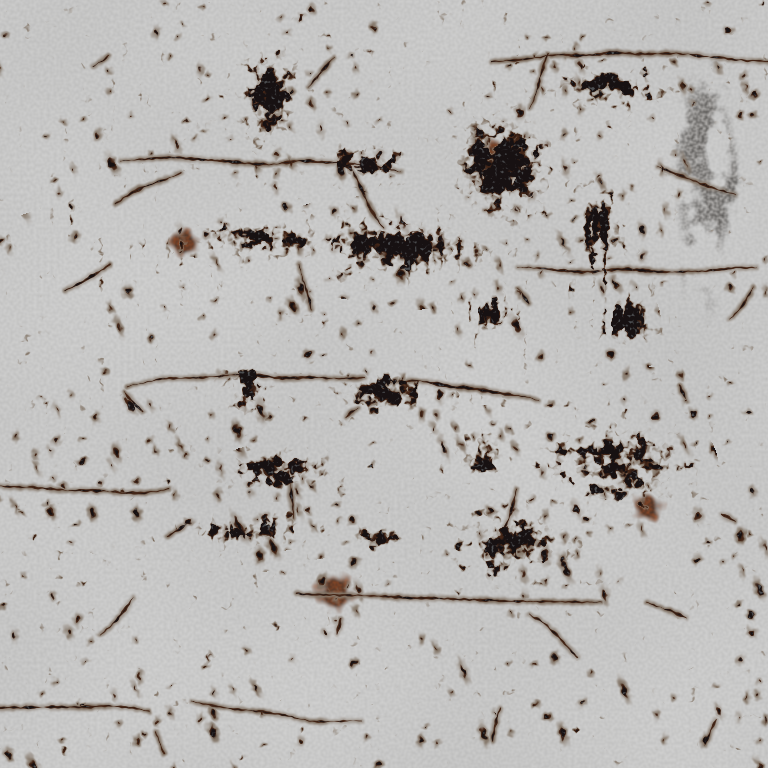
Write a WebGL 1 fragment shader that draws this texture.

```glsl
precision highp float;
// Pale painted metal with chipped patches, rusty scratches, flecks and smears.
uniform vec2 u_resolution;
const vec3 PAINT = vec3(0.778, 0.778, 0.776);
const vec3 STAIN = vec3(0.51, 0.455, 0.40);
const vec3 RUST = vec3(0.27, 0.15, 0.09);
const vec3 BRIGHT_RUST = vec3(0.44, 0.20, 0.08);
const vec3 BARE = vec3(0.09, 0.065, 0.07);
const vec3 GRIT = vec3(0.30, 0.31, 0.32);
const vec3 SMEAR = vec3(0.47, 0.46, 0.45);
const int PATCHES = 17;
const int LONG_SCRATCHES = 9;
const int SCRATCHES = 34;
const int RUST_SPOTS = 4;
const float FLECK_CELLS = 38.0;
const float SCRATCH_WIDTH = 0.0019;
const float HALO_WIDTH = 0.0075;
const float EDGE = 0.0008;

vec2 hash2(vec2 p) {
  vec2 k = vec2(dot(p, vec2(127.1, 311.7)), dot(p, vec2(269.5, 183.3)));
  return fract(sin(k) * 43758.545);
}
float cornerSlope(vec2 cell, vec2 f, vec2 corner) {
  float a = 6.2832 * hash2(cell + corner).x;
  return dot(vec2(cos(a), sin(a)), f - corner);
}
// Gradient noise, about -0.7 to 0.7
float noise(vec2 p) {
  vec2 c = floor(p), f = p - c;
  vec2 u = f * f * f * (f * (f * 6.0 - 15.0) + 10.0);
  float low = mix(cornerSlope(c, f, vec2(0.0)), cornerSlope(c, f, vec2(1.0, 0.0)), u.x);
  float high = mix(cornerSlope(c, f, vec2(0.0, 1.0)), cornerSlope(c, f, vec2(1.0)), u.x);
  return mix(low, high, u.y);
}
// Evenly spread points in the unit square
vec2 spread(float i, vec2 start) {
  return fract(start + i * vec2(0.7549, 0.5698));
}
// Damage cover: x is dense inside patches, y reaches wider around them
vec2 patchCover(vec2 p) {
  vec2 cover = vec2(0.0);
  for (int i = 0; i < PATCHES; i++) {
    float id = float(i);
    vec2 centre = mix(vec2(0.22, 0.26), vec2(0.84, 0.94), spread(id, vec2(0.15, 0.07)));
    vec2 h = hash2(vec2(id, 5.0));
    vec2 q = (p - centre) / mix(vec2(0.022, 0.016), vec2(0.085, 0.058), h * h);
    float strength = mix(0.62, 1.08, hash2(vec2(id, 9.0)).x);
    cover = max(cover, vec2(strength * exp(-dot(q, q)), exp(-0.2 * dot(q, q))));
  }
  return cover;
}
// Ragged chips, blocky in some areas and streaked downwards in others
float chipDistance(vec2 p, float cover) {
  float blocky = 0.75 * noise(p * vec2(46.0, 52.0)) + 0.55 * noise(p * 98.0 + 7.0);
  float streaky = 0.9 * noise(p * vec2(125.0, 20.0)) + 0.4 * noise(p * 80.0 + 3.0);
  float v = mix(blocky, streaky, smoothstep(0.05, 0.2, noise(p * 4.0 + 2.0)));
  v += 0.3 * noise(p * 190.0) + 1.15 * cover - 0.66;
  return -v * (v < 0.0 ? 0.022 : 0.015);
}
// Small flecks, mostly taller than wide, crowded near the patches
float fleckDistance(vec2 p, float crowd) {
  vec2 g = p * FLECK_CELLS;
  float d = 1.0;
  for (int n = 0; n < 9; n++) {
    vec2 c = floor(g) + vec2(mod(float(n), 3.0), floor(float(n) / 3.0)) - 1.0;
    vec2 h = hash2(c + 41.0), k = hash2(c + 83.0);
    if (k.x < 0.2 + 0.8 * noise(c * 0.17) + 0.4 * crowd) {
      float r = mix(0.0009, 0.0046, k.y * k.y * k.y);
      vec2 q = p - (c + h) / FLECK_CELLS;
      q.x += (h.y - 0.5) * q.y;
      d = min(d, (length(q / vec2(r, r * mix(0.7, 3.2, h.x * h.y))) - 1.0) * r);
    }
  }
  return d;
}
// Long level scratches first, then short ones in all directions
float scratchDistance(vec2 p) {
  float d = 1.0;
  for (int i = 0; i < SCRATCHES; i++) {
    float id = float(i);
    vec2 h = hash2(vec2(id, 17.0)), k = hash2(vec2(id, 29.0));
    bool isLong = i < LONG_SCRATCHES;
    float reach = isLong ? mix(0.08, 0.22, h.x) : mix(0.010, 0.060, h.x * h.x);
    float angle = isLong ? 0.3 * (h.y - 0.5) : 1.57 + 2.4 * (h.y - 0.5);
    float c = cos(angle), s = sin(angle);
    vec2 q = mat2(c, -s, s, c) * (p - spread(id, vec2(0.32, 0.51)));
    float along = q.x / reach;
    q.y += 0.16 * (k.x - 0.5) * reach * along * along + 0.008 * noise(vec2(q.x * 14.0, id + 0.5));
    float width = SCRATCH_WIDTH * (0.75 + 1.3 * noise(vec2(q.x * 75.0, id + 0.3)));
    width *= 1.0 - 0.6 * along * along;
    d = min(d, length(vec2(max(abs(q.x) - reach, 0.0), q.y)) - width);
  }
  return d;
}
void main() {
  vec2 p = gl_FragCoord.xy / u_resolution.y;
  float fine = noise(p * 230.0), middle = noise(p * 65.0);
  // Paint with faint blotches, grain and streaky grey smears
  vec3 col = PAINT + 0.03 * noise(p * 4.0) + 0.04 * fine;
  vec2 s = (p - vec2(0.92 + 0.03 * noise(p * 9.0), 0.76)) / vec2(0.04, 0.16);
  float smear = 1.0 - smoothstep(0.6, 1.2, length(s));
  smear *= smoothstep(-0.15, 0.2, noise(p * vec2(28.0, 13.0)) + 0.4 * middle);
  col = mix(col, SMEAR + 0.3 * fine, 0.8 * smear);
  // Soft round rust spots
  for (int i = 0; i < RUST_SPOTS; i++) {
    vec2 q = p - mix(vec2(0.1), vec2(0.9), spread(float(i), vec2(0.42, 0.16)));
    float r = length(q) / mix(0.010, 0.030, hash2(vec2(float(i), 61.0)).x);
    float spot = 1.0 - smoothstep(0.45, 1.1, r + 0.5 * middle);
    col = mix(col, mix(BRIGHT_RUST, RUST, 0.5 + middle + fine), 0.9 * spot);
  }
  // Damage: stained halo, rust rim, dark bare core with grit
  vec2 rough = p + 0.0045 * vec2(noise(p * 130.0), noise(p * 130.0 + 31.0));
  vec2 cover = patchCover(p);
  float d = min(fleckDistance(rough, cover.y), scratchDistance(mix(p, rough, 0.35)));
  d = min(d, chipDistance(rough, cover.x));
  float halo = 1.0 - smoothstep(0.0, HALO_WIDTH, d);
  col = mix(col, STAIN, halo * halo * clamp(0.85 + noise(p * 22.0), 0.3, 1.0));
  float core = smoothstep(0.0002, 0.0022, -d + 0.002 * middle);
  vec3 bare = mix(BARE, GRIT, smoothstep(0.15, 0.6, fine + 0.3 * middle));
  col = mix(col, mix(RUST, bare, core), 1.0 - smoothstep(-EDGE, EDGE, d));
  gl_FragColor = vec4(col, 1.0);
}
```
